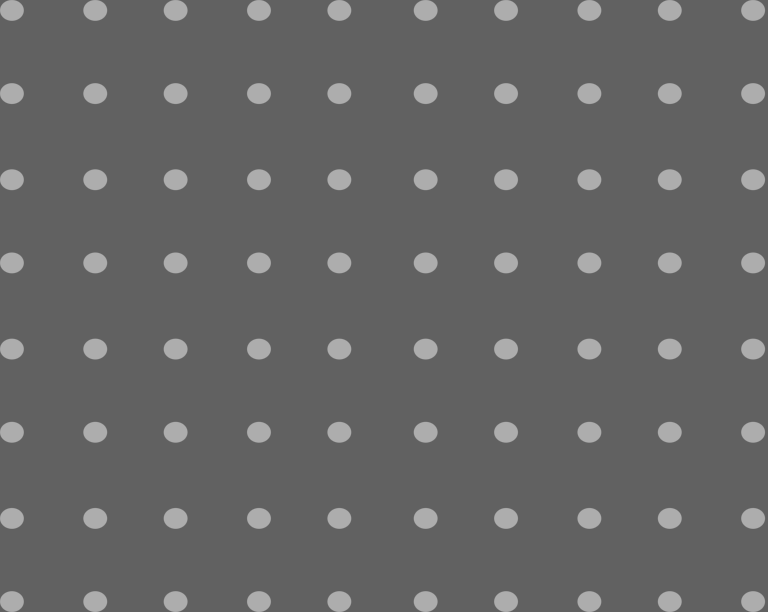
A Shadertoy shader for this pattern:

```glsl
// Ten by eight lattice of pale oval dots on flat grey, with slightly uneven gaps.

// Signed distance estimate to an ellipse centred on the origin
float ellipseDistance(vec2 p, vec2 radii) {
    float k = length(p / radii);
    return k * (k - 1.0) / max(length(p / (radii * radii)), 1e-3);
}

// Dot centre of a cell: gaps snap to whole units, with a wider gap mid-row
vec2 dotCentre(vec2 cell) {
    float x = ceil(27.5 * cell.x) + step(4.5, cell.x);
    float y = floor(28.5 * cell.y);
    return vec2(4.0, 3.5) + vec2(x, y);
}

void mainImage(out vec4 fragColor, in vec2 fragCoord) {
    // The canvas spans 258 by 206 lattice units
    vec2 canvas = vec2(258.0, 206.0);
    vec2 p = fragCoord / iResolution.xy * canvas;
    float pixel = canvas.y / iResolution.y;

    // Nearest dot
    vec2 pitch = vec2(249.0 / 9.0, 199.0 / 7.0);
    vec2 cell = clamp(floor((p - vec2(4.0, 3.5)) / pitch + 0.5), vec2(0.0), vec2(9.0, 7.0));
    float d = ellipseDistance(p - dotCentre(cell), vec2(4.0, 3.5));

    // Smoothed dot over the ground
    float dotMask = 1.0 - smoothstep(-0.75 * pixel, 0.75 * pixel, d);
    fragColor = vec4(mix(vec3(0.38), vec3(0.68), dotMask), 1.0);
}
```
